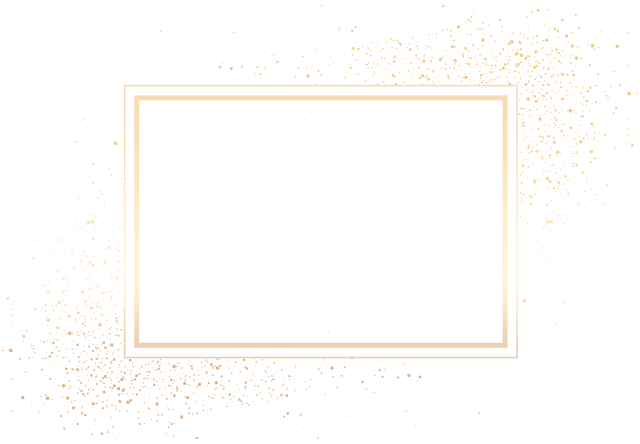
Write a Shadertoy shader that draws this background.

```glsl
// Double gold frame on white, with gold dust scattered at two opposite corners.

// Lengths are in canvas heights, measured from the canvas centre.
const vec2  FRAME_CENTRE = vec2(0.002, 0.001);
const vec2  OUTER_HALF   = vec2(0.4438, 0.3080);
const vec2  INNER_HALF   = vec2(0.4204, 0.2842);
const float OUTER_WIDTH  = 0.0036;
const float INNER_WIDTH  = 0.0112;
const float FRAME_TINT   = 0.35;   // how far the frame fades to white

const vec3 PAPER     = vec3(1.0);
const vec3 GOLD_LOW  = vec3(0.88, 0.70, 0.53);
const vec3 GOLD_PALE = vec3(1.00, 0.92, 0.75);
const vec3 GOLD_HIGH = vec3(0.95, 0.79, 0.53);

const vec2  DUST_CENTRE     = vec2(0.46, 0.33);
const vec2  DUST_SPREAD_NEG = vec2(0.26, 0.20);    // left, down
const vec2  DUST_SPREAD_POS = vec2(0.11, 0.065);   // right, up
const float DUST_CHANCE     = 0.85;
const int   DUST_LAYERS     = 5;
const float CELL_MIN        = 0.012;
const float CELL_MAX        = 0.031;
const vec2  RADIUS_RANGE    = vec2(0.05, 0.145);   // in cells

vec4 hash42(vec2 p) {
    vec4 q = fract(p.xyxy * vec4(0.1031, 0.1030, 0.0973, 0.1099));
    q += dot(q, q.wzxy + 33.33);
    return fract((q.xxyz + q.yzzw) * q.zywx);
}

float boxDistance(vec2 p, vec2 halfSize) {
    vec2 d = abs(p) - halfSize;
    return length(max(d, 0.0)) + min(max(d.x, d.y), 0.0);
}

// Line of the given width lying just inside a sharp-cornered box
float boxLine(vec2 p, vec2 halfSize, float width, float px) {
    vec2 d = abs(p) - halfSize;
    float edge = max(d.x, d.y);
    float outside = clamp(0.5 - edge / px, 0.0, 1.0);
    float hole = clamp(0.5 - (edge + width) / px, 0.0, 1.0);
    return outside - hole;
}

// Metallic gradient from the bottom (0) to the top (1)
vec3 goldAt(float height) {
    vec3 lower = mix(GOLD_LOW, GOLD_PALE, smoothstep(0.20, 0.37, height));
    return mix(lower, GOLD_HIGH, smoothstep(0.38, 0.80, height));
}

// Lopsided bell, clear of the frame's interior
float dustDensity(vec2 p) {
    vec2 offset = p - DUST_CENTRE;
    vec2 q = offset / mix(DUST_SPREAD_NEG, DUST_SPREAD_POS, step(0.0, offset));
    return exp(-0.5 * dot(q, q)) * step(0.0, boxDistance(p, OUTER_HALF));
}

// One jittered dot per cell, on rotated grids of growing cell size
float dust(vec2 p, float px) {
    float cover = 0.0;
    for (int i = 0; i < DUST_LAYERS; i++) {
        float layer = float(i);
        float cell = mix(CELL_MIN, CELL_MAX, layer / float(DUST_LAYERS - 1));
        float angle = 0.4 + 1.1 * layer;
        mat2 turn = mat2(cos(angle), sin(angle), -sin(angle), cos(angle));
        vec2 grid = turn * p / cell;
        vec2 id = floor(grid);
        vec4 rnd = hash42(id + 137.0 + 71.0 * layer);

        vec2 dot2 = id + mix(vec2(0.2), vec2(0.8), rnd.xy);
        vec2 centre = (dot2 * turn) * cell;
        float radius = cell * mix(RADIUS_RANGE.x, RADIUS_RANGE.y, rnd.z * rnd.z);
        float shown = step(rnd.w, DUST_CHANCE * dustDensity(centre));

        // Dots thinner than a pixel fade instead of vanishing
        float disc = clamp((radius - length(p - centre)) / px + 0.5, 0.0, 1.0);
        cover = max(cover, shown * disc * min(1.0, 2.0 * radius / px));
    }
    return cover;
}

void mainImage(out vec4 fragColor, in vec2 fragCoord) {
    float px = 1.0 / iResolution.y;
    vec2 p = (fragCoord - 0.5 * iResolution.xy) * px;
    vec3 gold = goldAt(fragCoord.y * px);

    // The lower-left dust is the upper-right dust turned half way round
    vec2 corner = dot(p, vec2(0.6, 1.0)) < 0.0 ? -p : p;
    vec3 color = mix(PAPER, gold, dust(corner, px));

    // Thin outer line and thick inner band
    vec2 f = p - FRAME_CENTRE;
    float frame = max(boxLine(f, OUTER_HALF, OUTER_WIDTH, px),
                      boxLine(f, INNER_HALF, INNER_WIDTH, px));
    color = mix(color, mix(gold, PAPER, FRAME_TINT), frame);

    fragColor = vec4(color, 1.0);
}
```
